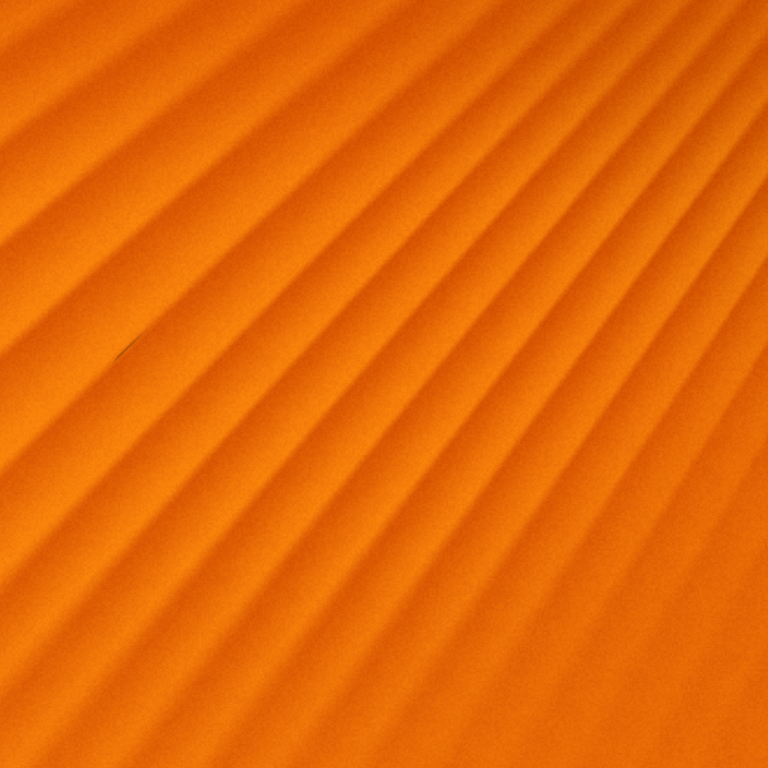
Reproduce this texture procedurally as a Shadertoy shader.

```glsl
// Draws a fan of soft orange fabric pleats, lit from one side, with fine grain.

float hash(vec2 p) {
    vec3 q = fract(vec3(p.xyx) * 0.1031);
    q += dot(q, q.yzx + 33.33);
    return fract((q.x + q.y) * q.z);
}

float valueNoise(vec2 p) {
    vec2 cell = floor(p), f = fract(p);
    f = f * f * (3.0 - 2.0 * f);
    return mix(mix(hash(cell), hash(cell + vec2(1, 0)), f.x),
               mix(hash(cell + vec2(0, 1)), hash(cell + vec2(1, 1)), f.x), f.y);
}

// Signed distance below one crease; its slope grows with the index.
float creaseDistance(vec2 p, float index) {
    float crossing = 0.3125 + min(0.069 * index, 0.0518 * index + 0.009);
    float slope = 0.95 + 0.068 * index + 0.0008 * index * index;
    float along = p.x - crossing;
    float creaseY = crossing - slope * along + 0.06 * along * along;
    return (p.y - creaseY) / sqrt(1.0 + slope * slope);
}

// Light across a pleat: a slow rise, then a quick fall centred on the crease.
float pleatProfile(float t, float falloff) {
    t = fract(t - 0.5 * falloff);
    float rise = smoothstep(-0.12, 0.86, t);
    return mix(rise, 0.04, smoothstep(1.0 - falloff, 1.0, t));
}

void mainImage(out vec4 fragColor, in vec2 fragCoord) {
    vec2 uv = fragCoord / iResolution.xy;
    vec2 p = vec2(uv.x, 1.0 - uv.y);

    // Find the pleat that holds this point and the position across it
    float across = 0.5;
    float upper = creaseDistance(p, -7.0);
    for (int i = -6; i <= 17; i++) {
        float lower = creaseDistance(p, float(i));
        if (upper >= 0.0 && lower < 0.0) across = upper / (upper - lower);
        upper = lower;
    }

    // Creases are crisp in the middle and melt away at the lower right
    float falloff = mix(0.16, 0.45, smoothstep(0.12, 0.5, abs(p.y - 0.42)));
    float contrast = 0.86 * (1.0 - 0.8 * smoothstep(1.15, 1.75, p.x + p.y));
    contrast *= 1.0 - 0.35 * smoothstep(0.7, 1.05, p.y);
    contrast *= 1.0 - 0.3 * smoothstep(0.3, 0.0, p.y);

    // Broad light, strongest at the lower left and dim at the upper right
    float topRight = p.x * (1.0 - p.y);
    float light = 0.52 + 0.14 * (1.0 - p.x) * p.y;
    light -= 0.18 * topRight + 0.1 * smoothstep(0.25, 0.0, p.y);
    light += contrast * (pleatProfile(across, falloff) - 0.44);

    // Fabric grain and faint mottling
    light += 0.18 * (valueNoise(uv * 330.0) - 0.5);
    light += 0.13 * (hash(floor(uv * 512.0)) - 0.5);
    light += 0.05 * (valueNoise(uv * 45.0) - 0.5);

    vec3 color = mix(vec3(0.825, 0.305, 0.002), vec3(0.965, 0.495, 0.04),
                     clamp(light, -0.1, 1.1));
    color.r *= 1.0 - 0.04 * smoothstep(0.35, 0.9, topRight);

    // Small dark nick on one crease
    float nick = smoothstep(0.0025, 0.0005, abs(creaseDistance(p, 0.0)));
    nick *= smoothstep(0.145, 0.155, p.x) * smoothstep(0.2, 0.165, p.x);
    color *= 1.0 - 0.22 * nick;

    fragColor = vec4(color, 1.0);
}
```
